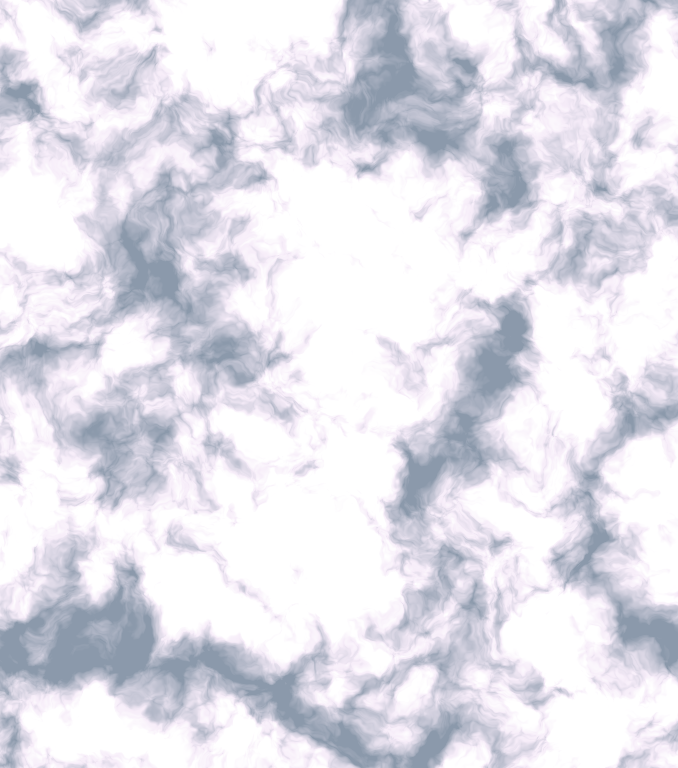
This texture is drawn by a WebGL 1 fragment shader. Its source:

```glsl
precision highp float;
// Broken cloud deck seen from above: bright billows parted by slate-blue gaps.
// Warped gradient noise gives a thickness field: folded noise makes the gaps,
// puffs and thin veins, and a colour ramp turns thickness into brightness.

uniform vec2 u_resolution;

vec2 gradientAt(vec2 cell) {
  float angle = 6.2832 * fract(sin(dot(cell, vec2(127.1, 311.7))) * 43758.55);
  return vec2(cos(angle), sin(angle));
}

float gradientNoise(vec2 p) {
  vec2 i = floor(p);
  vec2 f = p - i;
  vec2 u = f * f * f * (f * (f * 6.0 - 15.0) + 10.0);
  vec2 e = vec2(1.0, 0.0);
  float a = dot(gradientAt(i), f);
  float b = dot(gradientAt(i + e.xy), f - e.xy);
  float c = dot(gradientAt(i + e.yx), f - e.yx);
  float d = dot(gradientAt(i + e.xx), f - e.xx);
  return mix(mix(a, b, u.x), mix(c, d, u.x), u.y);
}

// Turns and doubles the domain between octaves.
const mat2 OCTAVE = mat2(1.6, 1.2, -1.2, 1.6);

float wisps(vec2 p) {
  float sum = 0.0;
  float amplitude = 1.0;
  for (int i = 0; i < 5; i++) {
    sum += amplitude * gradientNoise(p);
    p = OCTAVE * p + 3.7;
    amplitude *= 0.55;
  }
  return sum;
}

// Folded noise: rounded lobes with dark creases between them.
float billows(vec2 p) {
  float sum = 0.0;
  float amplitude = 1.0;
  for (int i = 0; i < 5; i++) {
    sum += amplitude * abs(gradientNoise(p));
    p = OCTAVE * p + 5.3;
    amplitude *= 0.6;
  }
  return sum;
}

// Dark thread along the zero line of a noise field.
float vein(vec2 p, float sharpness) {
  return exp(-sharpness * abs(gradientNoise(p)));
}

float thickness(vec2 p) {
  // Turbulent drift frays every edge.
  vec2 drift = vec2(wisps(p * 7.0 + 11.0), wisps(p * 7.0 + 37.0));
  vec2 q = p + 0.04 * drift;

  // Broad gaps and the uneven cover around them.
  float banks = 1.3 * abs(gradientNoise(q * 3.0 + vec2(4.2, 8.6)));
  banks += 0.35 * gradientNoise(q * 4.0 + 21.0);
  banks += 0.1 * (p.y - 0.5);

  // Puffs fade out inside the gaps, leaving only faint wisps.
  float body = smoothstep(-0.1, 0.25, banks);
  float puffs = 1.15 * billows(q * 7.5 + 15.0) * mix(0.65, 1.0, body);
  float haze = 0.36 * wisps(q * 16.0 + 53.0) * mix(0.5, 1.0, body);

  // Thin veins of two sizes cross the bright cover.
  float veins = 0.2 * vein(q * 5.5 + 71.0, 22.0);
  veins += 0.14 * vein(q * 11.0 + 33.0, 14.0);

  return banks + puffs + haze - veins;
}

vec3 cloudColour(float h) {
  vec3 slate = vec3(0.545, 0.6, 0.67);
  vec3 lilac = vec3(0.965, 0.925, 0.975);
  vec3 colour = mix(slate, lilac, clamp((h - 0.1) / 0.52, 0.0, 1.0));
  return mix(colour, vec3(1.0), smoothstep(0.58, 0.82, h));
}

void main() {
  vec2 p = gl_FragCoord.xy / u_resolution.y;
  gl_FragColor = vec4(cloudColour(thickness(p)), 1.0);
}
```
